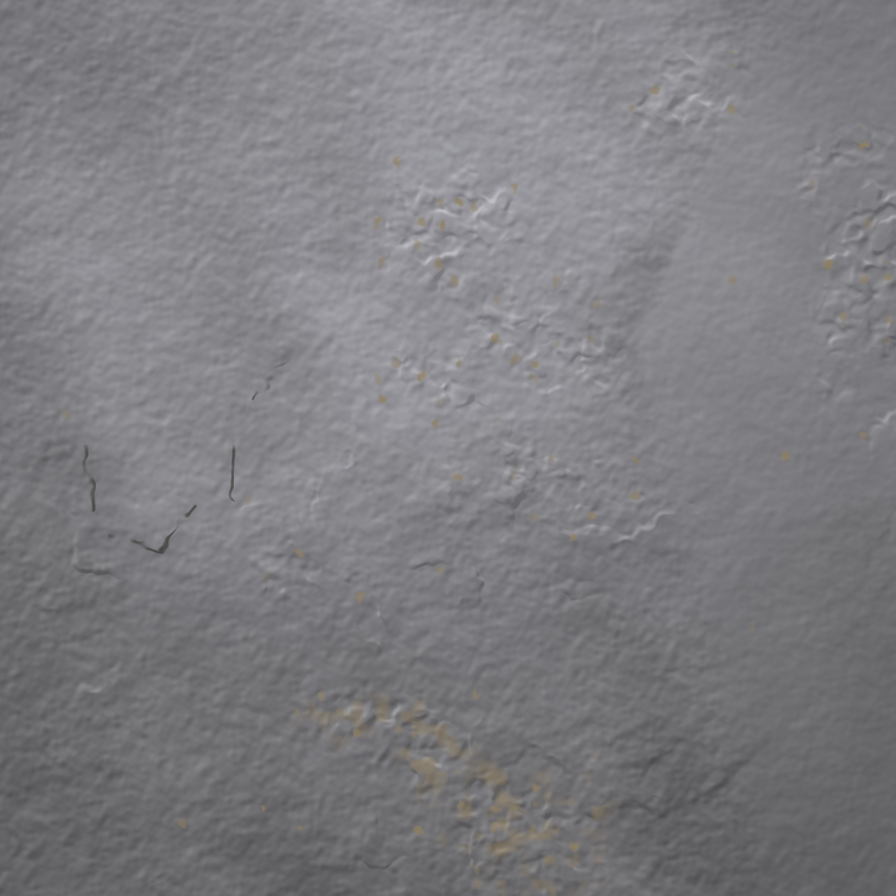
Give the GLSL for this texture, as a Shadertoy shader.

```glsl
const vec3 SHADOW_GREY = vec3(0.376, 0.371, 0.378);
const vec3 LIT_GREY = vec3(0.580, 0.580, 0.604);
const vec3 OCHRE = vec3(0.57, 0.50, 0.37);
const vec3 CRACK_COLOR = vec3(0.23, 0.22, 0.20);
const vec2 GLOW_CENTER = vec2(0.47, 0.76);
const vec2 GLOW_FALLOFF = vec2(2.2, 3.6);
const vec2 LIGHT_DIR = vec2(-0.45, 0.89);
const float RELIEF = 0.062;
const float GRAIN_SCALE = 88.0;
const float CHIP_SCALE = 62.0;
const float SPECK_SCALE = 46.0;
const float CRACK_WIDTH = 0.0015;

// Crumbling areas: center, radii
const int PATCHES = 11;
const vec4 PATCH[PATCHES] = vec4[PATCHES](
    vec4(0.50, 0.73, 0.07, 0.07), vec4(0.57, 0.65, 0.06, 0.05),
    vec4(0.64, 0.60, 0.05, 0.04), vec4(0.58, 0.45, 0.08, 0.05),
    vec4(0.98, 0.70, 0.07, 0.13), vec4(0.76, 0.89, 0.05, 0.04),
    vec4(0.57, 0.08, 0.08, 0.06), vec4(0.48, 0.15, 0.04, 0.06),
    vec4(0.50, 0.58, 0.05, 0.04), vec4(0.39, 0.20, 0.06, 0.025),
    vec4(0.33, 0.36, 0.04, 0.03));

// Hairline cracks: start, end
const int CRACKS = 5;
const vec4 CRACK[CRACKS] = vec4[CRACKS](
    vec4(0.095, 0.50, 0.105, 0.43), vec4(0.18, 0.385, 0.215, 0.435),
    vec4(0.285, 0.56, 0.325, 0.60), vec4(0.12, 0.405, 0.18, 0.385),
    vec4(0.255, 0.53, 0.26, 0.44));

vec2 hash2(vec2 p) {
    vec3 q = fract(p.xyx * vec3(0.1031, 0.1030, 0.0973));
    q += dot(q, q.yzx + 33.33);
    return fract((q.xx + q.yz) * q.zy);
}

float noise(vec2 p) {
    vec2 i = floor(p), f = fract(p);
    f = f * f * (3.0 - 2.0 * f);
    float low = mix(hash2(i).x, hash2(i + vec2(1, 0)).x, f.x);
    float high = mix(hash2(i + vec2(0, 1)).x, hash2(i + vec2(1, 1)).x, f.x);
    return mix(low, high, f.y);
}

// Each octave is rotated to hide the lattice
float fbm(vec2 p) {
    float sum = 0.0, amp = 0.5;
    for (int i = 0; i < 4; i++) {
        p = mat2(1.6, 1.2, -1.2, 1.6) * p + 7.3;
        sum += amp * noise(p * 0.5);
        amp *= 0.5;
    }
    return sum;
}

// Signed offset from the border of the smooth panel on the right
float panelOffset(vec2 p) {
    float dy = p.y - 0.62;
    return p.x - 0.70 - max(0.45 * dy, -0.25 * dy);
}

float crustMask(vec2 p) {
    float nearest = 9.0;
    for (int i = 0; i < PATCHES; i++)
        nearest = min(nearest, length((p - PATCH[i].xy) / PATCH[i].zw));
    return smoothstep(1.5, 0.4, nearest + 2.2 * (fbm(p * 26.0) - 0.47));
}

// Dense broken crumbs on a lumpy base
float chips(vec2 p) {
    vec2 q = mat2(0.8, 0.6, -0.6, 0.8) * p * CHIP_SCALE;
    q += 0.5 * vec2(noise(q * 1.3), noise(q * 1.3 + 17.0));
    float lump = noise(q) + 0.5 * noise(q.yx * 1.9 + 5.0);
    return 1.1 * smoothstep(0.30, 1.10, lump) + 0.7 * noise(q * 0.5 + 3.0);
}

float height(vec2 p, float crust, float rough) {
    vec2 g = mat2(0.83, 0.56, -0.56, 0.83) * p * GRAIN_SCALE;
    float grain = noise(g + 1.2 * noise(g * 0.4)) + 0.55 * noise(g.yx * 1.8 + 11.0);
    float h = 0.0060 * rough * grain + 0.023 * rough * fbm(p * 16.0);

    // Peeling flakes: sharp on one side, gentle on the other
    float layer = 4.5 * fbm(p * 5.0 + 0.5 * fbm(p * 18.0));
    float f = fract(layer);
    float zone = smoothstep(0.64, 0.40, p.y) * smoothstep(0.42, 0.70, noise(p * 17.0 + 4.0));
    h += 0.011 * zone * rough * (smoothstep(0.0, 0.26, f) - f);

    if (crust > 0.01) h += 0.0125 * crust * chips(p);
    return h;
}

float speckMask(vec2 p, float crust) {
    vec2 q = p * SPECK_SCALE, cell = floor(q), rnd = hash2(cell + 19.0);
    float central = smoothstep(0.25, 0.35, p.x) * smoothstep(0.72, 0.64, p.x) * smoothstep(0.65, 0.50, p.y);
    float chance = 0.005 + 0.20 * central * smoothstep(0.45, 0.75, noise(p * 9.0)) + 0.22 * crust;
    float d = length((q - cell - mix(vec2(0.3), vec2(0.7), hash2(cell))) * vec2(1.0, 0.8));
    d += 0.3 * (noise(q * 4.0) - 0.5);
    return step(rnd.x, chance) * smoothstep(0.28, 0.05, d) * (0.4 + 0.6 * rnd.y);
}

float crackMask(vec2 p) {
    vec2 q = p + 0.010 * (vec2(noise(p * 85.0), noise(p * 85.0 + 31.0)) - 0.5);
    float d = 1.0;
    for (int i = 0; i < CRACKS; i++) {
        vec2 a = q - CRACK[i].xy, b = CRACK[i].zw - CRACK[i].xy;
        d = min(d, length(a - b * clamp(dot(a, b) / dot(b, b), 0.0, 1.0)));
    }
    float wear = smoothstep(0.25, 0.70, noise(p * 65.0 + 9.0));
    return wear * smoothstep(2.0 * CRACK_WIDTH, 0.3 * CRACK_WIDTH, d);
}

void mainImage(out vec4 fragColor, in vec2 fragCoord) {
    vec2 uv = fragCoord / iResolution.xy;
    float crust = crustMask(uv);
    float offset = panelOffset(uv);
    float rough = mix(1.0, 0.5, smoothstep(-0.02, 0.04, offset));

    // Broad glow and uneven stains
    vec2 away = uv - GLOW_CENTER;
    float tone = exp(-dot(away * away, GLOW_FALLOFF));
    vec2 slant = vec2(uv.x - uv.y, uv.x + uv.y);
    tone += 0.58 * rough * (fbm(slant * vec2(3.5, 6.0) + 2.0) - 0.48);
    float ledge = smoothstep(-0.07, -0.005, offset) * smoothstep(0.015, -0.005, offset);
    tone -= 0.28 * ledge * smoothstep(0.55, 0.62, uv.y) * smoothstep(0.80, 0.70, uv.y);
    vec3 color = mix(SHADOW_GREY, LIT_GREY, tone);

    // Raking light over the relief
    vec2 e = vec2(0.002, 0.0);
    float h = height(uv, crust, rough);
    vec2 slope = vec2(height(uv + e.xy, crust, rough), height(uv + e.yx, crust, rough)) - h;
    color += clamp(-RELIEF * dot(slope / e.x, LIGHT_DIR), -0.10, 0.15) + 0.012 * crust;

    float smudge = 0.5 * crust * smoothstep(0.4, 0.8, noise(uv * 75.0)) * smoothstep(0.35, 0.15, uv.y);
    color = mix(color, OCHRE, max(smudge, 0.75 * speckMask(uv, crust)));
    color = mix(color, CRACK_COLOR, 0.7 * crackMask(uv));
    fragColor = vec4(color, 1.0);
}
```
